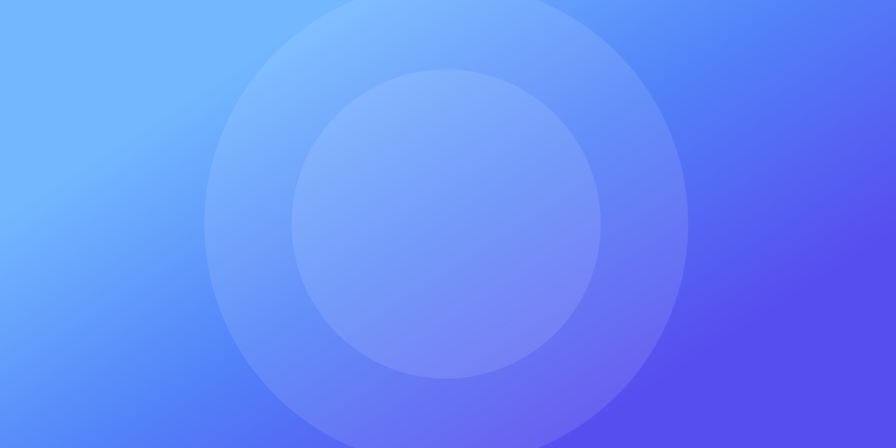
Give the GLSL for this background, as a Shadertoy shader.

```glsl
// Diagonal sky-blue to indigo gradient with two translucent concentric discs.

// Coverage of a disc, softened over about one pixel.
float disc(vec2 p, float radius) {
    float pixel = 1.0 / iResolution.y;
    return smoothstep(0.75 * pixel, -0.75 * pixel, length(p) - radius);
}

// Three-stop gradient running from the upper left to the lower right.
vec3 backdrop(vec2 p) {
    vec3 sky = vec3(0.45, 0.718, 1.0);
    vec3 azure = vec3(0.32, 0.51, 0.975);
    vec3 indigo = vec3(0.34, 0.306, 0.937);
    float along = dot(vec2(p.x, 1.0 - p.y), vec2(0.537, 0.844));
    vec3 color = mix(sky, azure, clamp((along - 0.41) / 0.55, 0.0, 1.0));
    return mix(color, indigo, clamp((along - 0.96) / 0.55, 0.0, 1.0));
}

void mainImage(out vec4 fragColor, in vec2 fragCoord) {
    // Height is one unit; x is scaled to a width of two units.
    vec2 p = fragCoord / iResolution.y;
    p.x *= 2.0 * iResolution.y / iResolution.x;

    vec3 color = backdrop(p);

    // Each disc adds a thin white veil.
    vec2 fromCenter = p - vec2(0.996, 0.5);
    color = mix(color, vec3(1.0), 0.1 * disc(fromCenter, 0.540));
    color = mix(color, vec3(1.0), 0.1 * disc(fromCenter, 0.345));

    fragColor = vec4(color, 1.0);
}
```
